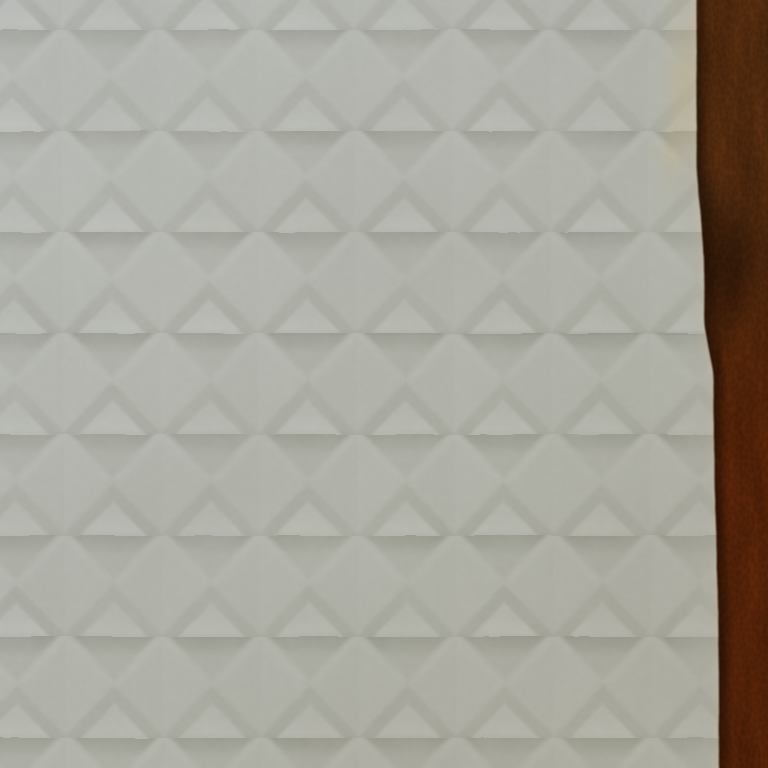
Write a WebGL 1 fragment shader that draws this texture.

```glsl
precision highp float;
uniform vec2 u_resolution;

vec2 hash2(vec2 c) {
  vec2 h = vec2(dot(c, vec2(127.1, 311.7)), dot(c, vec2(269.5, 183.3)));
  return fract(sin(h) * 43758.5);
}

// Distance to the nearest scattered point
float cellular(vec2 p) {
  vec2 cell = floor(p);
  float nearest = 2.0;
  for (int j = -1; j <= 1; j++) {
    for (int i = -1; i <= 1; i++) {
      vec2 c = cell + vec2(float(i), float(j));
      nearest = min(nearest, length(c + hash2(c) - p));
    }
  }
  return nearest;
}

float layeredSines(vec2 p) {
  float sum = 0.0, amp = 0.5;
  for (int i = 0; i < 4; i++) {
    sum += amp * sin(p.x + 1.3 * sin(p.y)) * cos(p.y + 0.7 * sin(p.x));
    p = mat2(1.5, 1.1, -1.1, 1.5) * p + 1.7;
    amp *= 0.55;
  }
  return sum;
}

// Shading of one embossed square; its corners are the star nodes
float emboss(vec2 q) {
  float ax = abs(q.x);
  float fold = abs(ax - abs(q.y)) * 0.707;

  // Shaded facet under each horizontal crease
  float upper = smoothstep(-0.01, 0.09, q.y - ax - 0.04);
  float depth = 0.5 - q.y;
  float shade = -upper * (0.012 + 0.042 * (1.0 - smoothstep(0.04, 0.23, depth)));

  // Lit facet above the crease, framed by a darker bevel
  float inner = -q.y - ax;
  float lit = smoothstep(0.12, 0.20, inner);
  float bevel = smoothstep(-0.06, 0.03, inner) * (1.0 - lit);
  shade += lit * (0.012 + 0.016 * smoothstep(0.25, 0.47, -q.y)) - 0.024 * bevel;

  // Raised upper folds, side facets and the crease itself
  shade += 0.014 * exp(-fold * fold * 500.0) * smoothstep(-0.03, 0.1, q.y);
  float side = smoothstep(0.0, 0.1, ax - abs(q.y));
  shade += side * (0.007 - 0.006 * smoothstep(-0.1, 0.1, q.x));
  shade -= 0.014 * exp(-pow((0.5 - abs(q.y)) * 28.0, 2.0)) * smoothstep(0.5, 0.36, ax);
  return shade;
}

vec3 paper(vec2 p, float edgeDistance) {
  // Broad light falloff from cool upper left to warm lower right
  float falloff = clamp(0.55 * p.x + 0.6 * (1.0 - p.y), 0.0, 1.0);
  vec3 color = mix(vec3(0.715, 0.725, 0.708), vec3(0.672, 0.672, 0.628), falloff);
  color += 0.009 * layeredSines(p * 9.0);

  // Slightly uneven stamped grid
  vec2 warp = 0.0013 * vec2(layeredSines(p * 23.0), layeredSines(p * 21.0 + 5.0));
  vec2 grid = (p + warp - vec2(0.079 + 0.007 * (1.0 - p.y), 0.8294)) / vec2(0.1272, 0.1317);
  float wear = 0.85 + 0.25 * hash2(floor(grid)).x + 0.3 * layeredSines(p * 31.0);
  wear *= 1.0 - 0.35 * smoothstep(0.07, 0.0, edgeDistance);
  color += emboss(fract(grid) - 0.5) * wear * vec3(1.0, 1.0, 1.12);

  // Mottling and a faint horizontal seam
  color += 0.008 * (cellular(p * 85.0) - 0.45) + 0.006 * (cellular(p * 210.0) - 0.45);
  color -= 0.022 * exp(-pow((p.y - 0.566) * 500.0, 2.0)) * smoothstep(0.3, 0.9, p.x);

  // Yellow stains and the warm trimmed rim
  vec2 a = (p - vec2(0.890, 0.89)) / vec2(0.020, 0.10);
  vec2 b = (p - vec2(0.872, 0.80)) / vec2(0.018, 0.035);
  color += vec3(0.025, 0.0, -0.055) * (exp(-dot(a, a)) + 0.6 * exp(-dot(b, b)));
  color += vec3(0.025, 0.005, -0.012) * smoothstep(0.014, 0.002, edgeDistance);
  return color;
}

vec3 wood(vec2 p, float depth) {
  vec3 color = mix(vec3(0.33, 0.135, 0.03), vec3(0.32, 0.165, 0.055), smoothstep(0.4, 0.75, p.y));
  float grain = layeredSines(p * vec2(95.0, 16.0));
  color *= 0.96 + 0.14 * grain + 0.20 * (cellular(p * vec2(190.0, 120.0)) - 0.45);

  // Dark knot and the shadow beside the paper
  vec2 knot = (p - vec2(0.945, 0.66)) / vec2(0.045, 0.075);
  color *= 1.0 - 0.38 * exp(-dot(knot, knot));
  return color * mix(0.62, 1.0, smoothstep(0.0, 0.022, depth));
}

void main() {
  vec2 p = gl_FragCoord.xy / u_resolution;
  float down = 1.0 - p.y;

  // Wavering right border of the paper
  float border = 0.907 + 0.010 * smoothstep(0.2, 0.36, down)
    + 0.012 * smoothstep(0.41, 0.5, down) + 0.007 * smoothstep(0.5, 0.9, down);
  border += 0.0006 * layeredSines(vec2(2.0, p.y * 60.0));

  float inside = border - p.x;
  float cover = smoothstep(-0.0022, 0.0022, inside);
  gl_FragColor = vec4(mix(wood(p, -inside), paper(p, inside), cover), 1.0);
}
```
